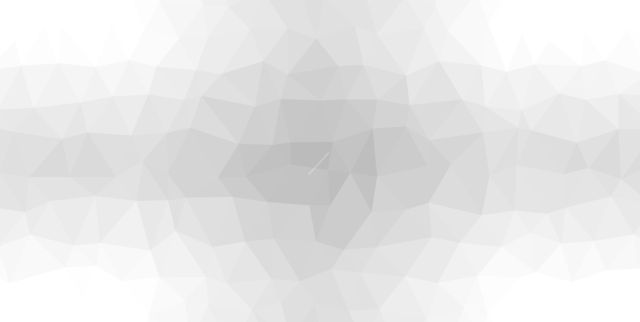
Reproduce this background procedurally as a Shadertoy shader.

```glsl
// Pale low-poly backdrop: a jittered, staggered lattice is split into triangles,
// each filled with one flat grey. The grey comes from two crossing soft bands,
// one horizontal and one vertical, that are darkest where they meet.

const float CELL = 0.108; // lattice spacing in canvas heights
const vec2 LATTICE_SHIFT = vec2(0.1, 0.29);

float hash(vec2 p) {
    vec3 q = fract(vec3(p.xyx) * 0.1031);
    q += dot(q, q.yzx + 33.33);
    return fract((q.x + q.y) * q.z);
}

// Lattice corner, odd rows moved by half a cell, then jittered
vec2 corner(vec2 id) {
    vec2 jitter = vec2(hash(id + 71.0), hash(id + 137.0)) - 0.5;
    return id + vec2(0.5 * mod(id.y, 2.0), 0.0) + jitter * vec2(0.66, 0.58);
}

// Grey of the two crossing bands, p in canvas heights from the centre
float bandTone(vec2 p, float variation) {
    float across = max(0.0, 1.0 - abs(p.y + 0.005) / 0.365);
    float upright = max(0.0, 1.0 - abs(p.x) / 0.57);
    float shade = 0.14 * across + 0.14 * upright;
    return 1.0 - shade * (1.0 + 0.17 * (variation - 0.5));
}

// Signed distance to the line a-b, positive on its left
float leftOf(vec2 p, vec2 a, vec2 b) {
    vec2 e = b - a, d = p - a;
    return (e.x * d.y - e.y * d.x) / max(length(e), 1e-4);
}

// Adds one counterclockwise triangle as (tone * coverage, coverage)
void addTriangle(inout vec2 sum, vec2 p, vec2 a, vec2 b, vec2 c, float blur) {
    float inside = min(leftOf(p, a, b), min(leftOf(p, b, c), leftOf(p, c, a)));
    float coverage = smoothstep(-blur, blur, inside);
    vec2 middle = (a + b + c) / 3.0;
    float tone = bandTone((middle - LATTICE_SHIFT) * CELL, hash(middle * 17.0 + 300.0));
    sum += vec2(tone, 1.0) * coverage;
}

float segmentDistance(vec2 p, vec2 a, vec2 b) {
    vec2 e = b - a;
    return length(p - a - e * clamp(dot(p - a, e) / dot(e, e), 0.0, 1.0));
}

void mainImage(out vec4 fragColor, in vec2 fragCoord) {
    vec2 p = (fragCoord - 0.5 * iResolution.xy) / iResolution.y;
    vec2 q = p / CELL + LATTICE_SHIFT;
    float pixel = 1.0 / iResolution.y;
    float blur = 0.7 * pixel / CELL;

    // Facets of the nearby cells, each split along its shorter diagonal
    vec2 sum = vec2(0.0);
    for (int j = -1; j <= 1; j++) {
        for (int i = -2; i <= 1; i++) {
            vec2 id = floor(q) + vec2(i, j);
            vec2 a = corner(id);
            vec2 b = corner(id + vec2(1, 0));
            vec2 c = corner(id + vec2(1, 1));
            vec2 d = corner(id + vec2(0, 1));
            // On odd rows the upper corners lean left
            if (distance(a, c) < distance(b, d)) {
                addTriangle(sum, q, a, b, c, blur);
                addTriangle(sum, q, a, c, d, blur);
            } else {
                addTriangle(sum, q, a, b, d, blur);
                addTriangle(sum, q, b, c, d, blur);
            }
        }
    }
    float tone = sum.y > 1e-4 ? sum.x / sum.y : bandTone(p, 0.5);

    // Fine bright crease near the centre
    float crease = segmentDistance(p, vec2(-0.034, -0.041), vec2(0.026, 0.025));
    tone += 0.06 * (1.0 - smoothstep(0.0005, 0.0005 + 1.2 * pixel, crease));

    // A trace of coolness keeps the greys neutral on screen
    fragColor = vec4(vec3(clamp(tone, 0.0, 1.0)), 1.0);
}
```
